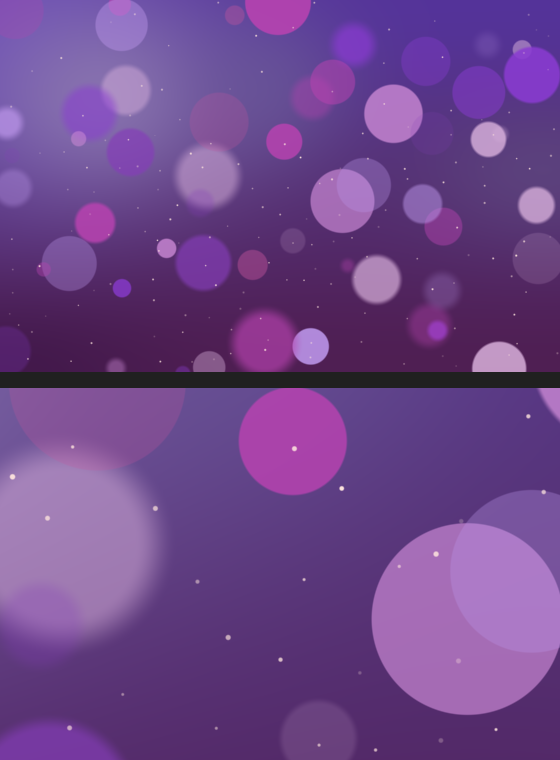
Top: the whole. Bottom: its middle third, enlarged.
A Shadertoy shader for this background:

```glsl
// Soft translucent discs and tiny sparkles over a violet-to-plum glow.
// Discs come from a jittered grid, drawn in a loop with hashed size, tint,
// opacity and focus; sparkles are one hashed dot per cell of a finer grid.

#define DISC_COLUMNS 9
#define DISC_ROWS 6
#define DISC_JITTER 1.1
#define RADIUS_MIN 0.016
#define RADIUS_MAX 0.092
#define BLUR_MAX 0.022
#define OPACITY_MIN 0.14
#define OPACITY_MAX 0.92
#define SPARK_CELLS 15.0
#define SPARK_SHARE 0.55
#define SPARK_RADIUS 0.0024
#define SEED 7.0

float hash(float n, float channel) {
    return fract(sin(n * 12.9898 + (channel + SEED) * 78.233) * 43758.5453);
}

float hash2(vec2 cell, float channel) {
    return fract(sin(dot(cell, vec2(12.9898, 78.233)) + channel * 37.719) * 43758.5453);
}

// Gaussian falloff around a light
float glow(vec2 p, vec2 centre, vec2 size) {
    vec2 d = (p - centre) / size;
    return exp(-dot(d, d));
}

vec3 backdrop(vec2 p, float aspect) {
    vec3 plum   = vec3(0.310, 0.120, 0.325);
    vec3 purple = vec3(0.325, 0.170, 0.435);
    vec3 indigo = vec3(0.330, 0.200, 0.600);
    vec3 col = mix(plum, purple, smoothstep(0.0, 0.52, p.y));
    col = mix(col, indigo, smoothstep(0.42, 1.0, p.y));

    // Cool corner, hazy main light, faint light at the right
    col = mix(col, vec3(0.43, 0.31, 0.73), 0.85 * glow(p, vec2(0.0, 0.95), vec2(0.40, 0.50)));
    col = mix(col, vec3(0.55, 0.47, 0.69), 0.88 * glow(p, vec2(0.19 * aspect, 0.74), vec2(0.36, 0.28)));
    col = mix(col, vec3(0.42, 0.36, 0.60), 0.60 * glow(p, vec2(0.48 * aspect, 0.76), vec2(0.24, 0.22)));
    col = mix(col, vec3(0.37, 0.28, 0.50), 0.75 * glow(p, vec2(0.97 * aspect, 0.54), vec2(0.34, 0.20)));

    // Darker lower left corner
    return mix(col, vec3(0.23, 0.08, 0.27), 0.65 * glow(p, vec2(0.0), vec2(0.42, 0.20)));
}

vec3 discTint(float pick) {
    vec3 tints[7] = vec3[7](
        vec3(0.73, 0.58, 0.91),   // lavender
        vec3(0.86, 0.70, 0.87),   // pale pink
        vec3(0.54, 0.23, 0.82),   // violet
        vec3(0.72, 0.26, 0.69),   // magenta
        vec3(0.78, 0.33, 0.62),   // rose
        vec3(0.79, 0.53, 0.83),   // orchid
        vec3(0.52, 0.24, 0.72));  // deep violet
    return tints[int(min(pick * 7.0, 6.0))];
}

vec3 addDiscs(vec3 col, vec2 p, float aspect, float pixel) {
    const int count = DISC_COLUMNS * DISC_ROWS;
    for (int i = 0; i < count; i++) {
        // Stride through the cells so that overlap order is mixed
        int cell = (i * 23) % count;
        float id = float(cell) + 1.0;
        vec2 slot = vec2(cell % DISC_COLUMNS, cell / DISC_COLUMNS) + 0.5;
        vec2 jitter = (vec2(hash(id, 1.0), hash(id, 2.0)) - 0.5) * DISC_JITTER;
        vec2 centre = (slot + jitter) / vec2(DISC_COLUMNS, DISC_ROWS);
        centre.x *= aspect;

        float radius = mix(RADIUS_MIN, RADIUS_MAX, pow(hash(id, 3.0), 1.15));
        float opacity = mix(OPACITY_MIN, OPACITY_MAX, pow(hash(id, 4.0), 1.2));
        float blur = max(BLUR_MAX * pow(hash(id, 5.0), 2.5), pixel);
        blur = min(blur, radius * 0.6);

        float edge = length(p - centre) - radius;
        float cover = 1.0 - smoothstep(-blur, blur, edge);
        col = mix(col, discTint(hash(id, 6.0)), cover * opacity);
    }
    return col;
}

vec3 addSparks(vec3 col, vec2 p, float pixel) {
    vec2 cell = floor(p * SPARK_CELLS);
    vec2 offset = 0.1 + 0.8 * vec2(hash2(cell, 1.0), hash2(cell, 2.0));
    float dist = length(p - (cell + offset) / SPARK_CELLS);
    float radius = SPARK_RADIUS * mix(0.5, 1.0, hash2(cell, 3.0));
    float cover = 1.0 - smoothstep(radius - pixel, radius + pixel, dist);

    // Fewer sparkles in the hazy upper part
    float share = SPARK_SHARE * mix(1.0, 0.5, smoothstep(0.4, 0.8, p.y));
    float lit = step(hash2(cell, 4.0), share) * mix(0.2, 1.0, hash2(cell, 5.0));
    return mix(col, vec3(1.0, 0.90, 0.87), cover * lit);
}

void mainImage(out vec4 fragColor, in vec2 fragCoord) {
    vec2 p = fragCoord / iResolution.y;
    float aspect = iResolution.x / iResolution.y;
    float pixel = 1.0 / iResolution.y;

    vec3 col = backdrop(p, aspect);
    col = addDiscs(col, p, aspect, pixel);
    col = addSparks(col, p, pixel);
    fragColor = vec4(col, 1.0);
}
```
